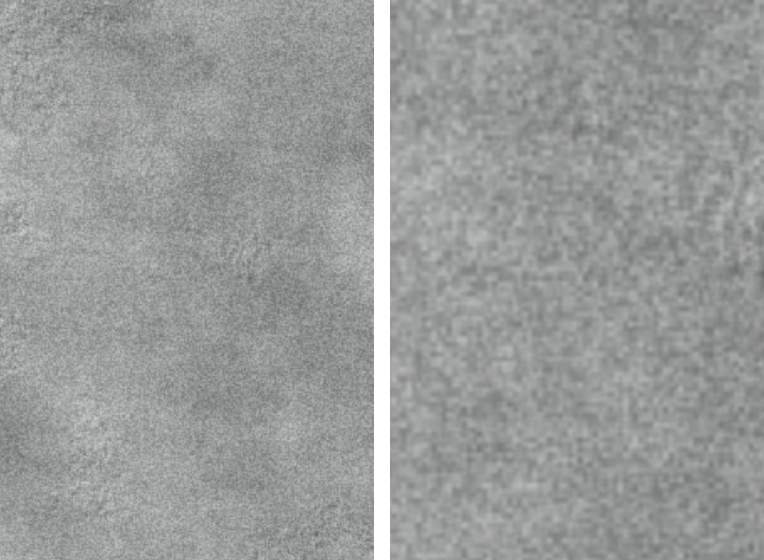
Left, the full canvas; right, a detail of the centre.
Give the GLSL for this texture, as a WebGL 1 fragment shader.

```glsl
precision highp float;
// Draws a weathered grey concrete wall with cloudy stains, worn plaster and fine grain.
uniform vec2 u_resolution;

const vec3 CONCRETE = vec3(0.602, 0.605, 0.607);
const float GRAIN_SCALE = 290.0;

float hash(vec2 cell) {
  vec3 q = fract(vec3(cell.xyx) * 0.1031);
  q += dot(q, q.yzx + 33.33);
  return fract((q.x + q.y) * q.z);
}

// Smooth value noise, 0 to 1
float noise(vec2 p) {
  vec2 cell = floor(p);
  vec2 f = fract(p);
  f = f * f * (3.0 - 2.0 * f);
  float low = mix(hash(cell), hash(cell + vec2(1.0, 0.0)), f.x);
  float high = mix(hash(cell + vec2(0.0, 1.0)), hash(cell + vec2(1.0, 1.0)), f.x);
  return mix(low, high, f.y);
}

// Layered noise centred on zero; a higher gain gives rougher edges
float fbm(vec2 p, float gain) {
  float sum = 0.0;
  float weight = 1.0;
  float total = 0.0;
  for (int i = 0; i < 6; i++) {
    sum += weight * (noise(p) - 0.5);
    total += weight;
    weight *= gain;
    p = mat2(1.6, 1.2, -1.2, 1.6) * p + vec2(17.3, 9.1);
  }
  return sum / total;
}

// Broad, softly warped stains
float clouds(vec2 p) {
  vec2 warp = vec2(fbm(p * 5.0 + 31.0, 0.5), fbm(p * 5.0 + 57.0, 0.5));
  return fbm(p * vec2(4.2, 4.8) + warp * 1.4 + 4.0, 0.52);
}

// Ragged-edged flakes of a lighter or darker skim coat
float flakes(vec2 p, float size, float level) {
  float field = fbm(p * size, 0.62);
  return smoothstep(level - 0.03, level + 0.04, field);
}

// Trowel marks: long thin noise along both axes
float trowelMarks(vec2 p) {
  float across = fbm(p * vec2(6.0, 42.0) + 11.0, 0.5);
  float upright = fbm(p * vec2(34.0, 4.0) + 71.0, 0.5);
  return across + 0.7 * upright;
}

// Slope of a bumpy surface lit from the upper left
float relief(vec2 p, float size) {
  vec2 lightStep = vec2(-0.28, 0.36);
  return fbm(p * size, 0.6) - fbm(p * size + lightStep, 0.6);
}

// Fine woven-looking grain
float grain(vec2 p) {
  float flat_ = noise(p * vec2(0.75, 1.15));
  float tall = noise(p * vec2(1.15, 0.75) + 43.0);
  return flat_ + tall - 1.0;
}

// Sparse dark pits with a bright lower-right rim
float pits(vec2 p, float size) {
  float hole = smoothstep(0.74, 0.92, noise(p * size));
  float rim = smoothstep(0.74, 0.92, noise(p * size + vec2(-0.35, 0.45)));
  return 0.6 * rim - hole;
}

void main() {
  vec2 p = gl_FragCoord.xy / u_resolution.y;

  // Stains and worn layers
  float tone = 0.20 * clouds(p);
  tone += 0.030 * (flakes(p + 3.0, 8.0, 0.05) - 0.3);
  tone -= 0.024 * (flakes(p + 8.0, 6.0, 0.06) - 0.3);
  tone += 0.050 * trowelMarks(p);

  // Rough areas where the surface has broken up
  float worn = smoothstep(0.03, 0.20, fbm(p * 5.5 + 23.0, 0.58));
  tone += (0.05 + 0.22 * worn) * relief(p, 62.0);
  tone += 0.075 * worn * pits(p + 5.0, 85.0);

  // Grain over everything
  tone += 0.105 * grain(p * GRAIN_SCALE);

  gl_FragColor = vec4(clamp(CONCRETE + tone, 0.0, 1.0), 1.0);
}
```
